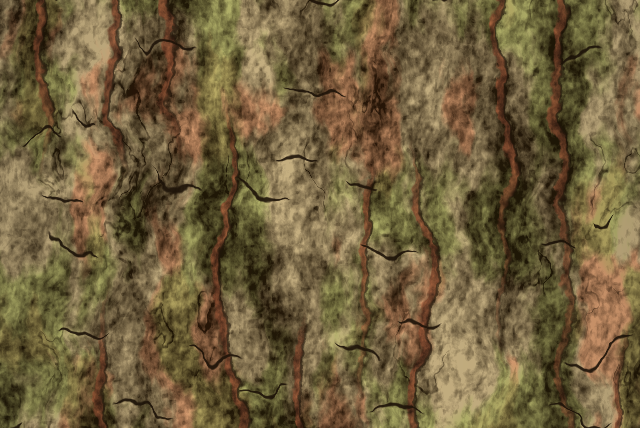
This texture is drawn by a Shadertoy shader. Its source:

```glsl
// Old tree bark: pale and mossy upright strips, broken by rusty vertical fissures
// and short dark cross cracks. Layered value noise sets the tone, a height
// difference lights the rough surface, and jittered cells place the cracks.

float hash(vec2 p) {
    vec3 q = fract(p.xyx * 0.1031);
    q += dot(q, q.yzx + 33.33);
    return fract((q.x + q.y) * q.z);
}

float noise(vec2 p) {
    vec2 i = floor(p), f = fract(p);
    f = f * f * (3.0 - 2.0 * f);
    return mix(mix(hash(i), hash(i + vec2(1, 0)), f.x),
               mix(hash(i + vec2(0, 1)), hash(i + vec2(1, 1)), f.x), f.y);
}

float fbm(vec2 p) {
    float sum = 0.0, amp = 0.52;
    for (int i = 0; i < 5; i++) {
        sum += amp * noise(p);
        p = mat2(0.8, 0.6, -0.6, 0.8) * p * 2.03 + 11.7;
        amp *= 0.5;
    }
    return sum;
}

float barkHeight(vec2 p) {
    return fbm(p * vec2(32, 20) + 90.0);
}

// x: rusty core, y: shaded groove, z: thin dark edge
vec3 fissures(vec2 p) {
    vec3 result = vec3(0);
    for (int i = -1; i <= 1; i++) {
        float id = floor(p.x * 6.5) + float(i);
        float centre = (id + 0.25 + 0.5 * hash(vec2(id, 7))) / 6.5
            + 0.06 * (noise(vec2(id * 13.7, p.y * 3.0)) - 0.5)
            + 0.014 * (noise(vec2(id * 5.3, p.y * 17.0)) - 0.5);
        float open = smoothstep(0.38, 0.62, noise(vec2(id * 9.1 + 0.5, p.y * 2.1 + 4.0)));
        float halfWidth = 0.003 + 0.007 * open;
        float d = p.x - centre;
        float core = 1.0 - smoothstep(0.55 * halfWidth, 1.2 * halfWidth, abs(d));
        float edge = 1.0 - smoothstep(0.001, 0.005, abs(d - halfWidth));
        float groove = exp(-d * d / 0.0004);
        result = max(result, open * vec3(core, groove, edge));
    }
    return result;
}

// Short, wavering cross cracks, tapered at both ends
float crossCracks(vec2 p) {
    vec2 grid = vec2(5.5, 6.5);
    float result = 0.0;
    for (int j = -1; j <= 1; j++)
    for (int i = -1; i <= 1; i++) {
        vec2 id = floor(p * grid) + vec2(i, j);
        float seed = hash(id + 31.0);
        vec2 q = p - (id + vec2(hash(id), hash(id + 17.0))) / grid;
        float taper = 1.0 - pow(abs(q.x) / (0.025 + 0.055 * seed), 2.0);
        q.y += 0.055 * (noise(vec2(q.x * 24.0 + 50.0, seed * 90.0)) - 0.5)
            + q.x * (hash(id + 53.0) - 0.5);
        float thickness = 0.0045 * max(taper, 0.0);
        float line = 1.0 - smoothstep(0.4 * thickness, thickness + 0.002, abs(q.y));
        result = max(result, line * smoothstep(0.0, 0.3, taper) * step(0.45, hash(id + 71.0)));
    }
    return result;
}

void mainImage(out vec4 fragColor, in vec2 fragCoord) {
    vec2 p = fragCoord / iResolution.y;
    vec2 warped = p + 0.08 * (vec2(fbm(p * 8.0), fbm(p * 8.0 + 40.0)) - 0.5);

    // Tone from broad strips down to fine grain
    float strips = fbm(warped * vec2(9, 1.6) + 3.0) - 0.5;
    float patches = fbm(warped * vec2(16, 9) + 20.0) - 0.5;
    float grain = fbm(p * vec2(75, 55)) - 0.5;
    float relief = barkHeight(warped) - barkHeight(warped + vec2(-0.004, 0.005));
    float tone = 0.59 + 1.25 * strips + 1.05 * patches + 0.9 * grain + 1.3 * relief;

    // Moss, bare pinkish bark and small pits
    float moss = smoothstep(0.44, 0.60, fbm(warped * vec2(10, 4) + 70.0));
    float pink = smoothstep(0.52, 0.64, fbm(warped * vec2(10, 4) + 110.0)) * (1.0 - 0.6 * moss);
    float pits = smoothstep(0.70, 0.88, noise(p * vec2(105, 80)));
    tone -= 0.10 * moss + 0.18 * pits;

    // Fissures, cracks and ragged plate seams
    vec3 fissure = fissures(warped + vec2(0.014 * grain, 0));
    float crack = crossCracks(warped);
    float rim = crossCracks(warped + vec2(0, 0.007)) * (1.0 - crack);
    float seam = 1.0 - smoothstep(0.003, 0.018, abs(fbm(warped * vec2(9, 5) + 150.0) - 0.5));
    seam *= smoothstep(0.52, 0.68, noise(p * vec2(7, 5) + 9.0));
    tone += 0.10 * rim - 0.17 * fissure.y - 0.35 * seam;

    vec3 color = mix(vec3(0.13, 0.09, 0.03), vec3(0.67, 0.61, 0.44), clamp(tone, 0.0, 1.12));
    color *= mix(vec3(1.02, 0.99, 1.0), vec3(0.92, 1.0, 0.82), moss);
    color *= mix(vec3(1), vec3(1.10, 0.90, 0.88), pink);

    vec3 rust = vec3(0.43, 0.24, 0.15) * (0.95 + 1.3 * grain + 1.2 * relief);
    color = mix(color, rust, 0.85 * fissure.x);
    color = mix(color, vec3(0.11, 0.07, 0.03), max(0.9 * crack, 0.6 * fissure.z));

    // Slight falloff toward the left and right, as on a round trunk
    float side = 2.0 * fragCoord.x / iResolution.x - 1.0;
    color *= 1.03 - 0.12 * side * side;
    fragColor = vec4(color, 1.0);
}
```
